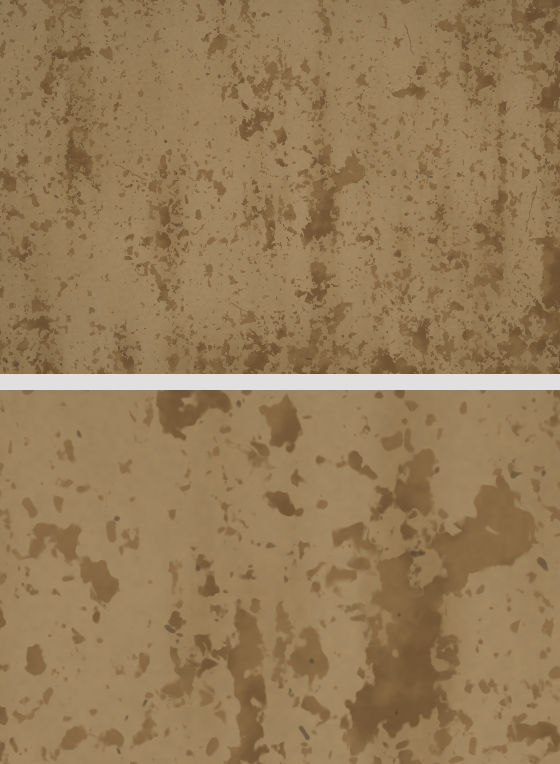
Top: the whole. Bottom: its middle third, enlarged.
Give the GLSL for this texture, as a Shadertoy shader.

```glsl
// Weathered ochre plaster wall with flaked paint, streaky stains, specks and scratches

const vec3 PAINT_LIGHT = vec3(0.625, 0.525, 0.380);
const vec3 PAINT_SHADE = vec3(0.570, 0.470, 0.320);
const vec3 STAIN       = vec3(0.530, 0.420, 0.270);
const vec3 BARE_LIGHT  = vec3(0.515, 0.400, 0.255);
const vec3 BARE_DARK   = vec3(0.430, 0.320, 0.195);
const vec3 SOOT        = vec3(0.300, 0.235, 0.160);

float hash(vec2 cell) {
    vec3 q = fract(cell.xyx * 0.1031);
    q += dot(q, q.yzx + 33.33);
    return fract((q.x + q.y) * q.z);
}

float valueNoise(vec2 p) {
    vec2 i = floor(p), f = fract(p);
    f = f * f * (3.0 - 2.0 * f);
    float low  = mix(hash(i), hash(i + vec2(1, 0)), f.x);
    float high = mix(hash(i + vec2(0, 1)), hash(i + vec2(1, 1)), f.x);
    return mix(low, high, f.y);
}

// Layered noise, rotated at each octave, in 0..1
float fbm(vec2 p, int octaves) {
    float sum = 0.0, total = 0.0, amp = 1.0;
    for (int i = 0; i < octaves; i++) {
        sum += amp * valueNoise(p);
        total += amp;
        amp *= 0.55;
        p = mat2(1.6, 1.2, -1.2, 1.6) * p + 17.3;
    }
    return sum / total;
}

// Cellular spots: one dot of random size in a share of the cells
float specks(vec2 p, float density, float softness) {
    vec2 home = floor(p);
    float cover = 0.0;
    for (int y = -1; y <= 1; y++)
    for (int x = -1; x <= 1; x++) {
        vec2 cell = home + vec2(x, y);
        vec2 centre = cell + vec2(hash(cell + 3.7), hash(cell + 41.2));
        float size = mix(0.12, 0.42, pow(hash(cell + 71.9), 2.0));
        float present = step(hash(cell + 113.0), density);
        float dist = length(p - centre);
        cover = max(cover, present * (1.0 - smoothstep(size - softness, size + softness, dist)));
    }
    return cover;
}

float blob(vec2 p, vec2 centre, vec2 radius) {
    vec2 d = (p - centre) / radius;
    return exp(-dot(d, d));
}

float segmentDistance(vec2 p, vec2 centre, vec2 halfSpan) {
    vec2 d = p - centre;
    float t = clamp(dot(d, halfSpan) / dot(halfSpan, halfSpan), -1.0, 1.0);
    return length(d - halfSpan * t);
}

// How far the paint has decayed, from sound (0) to bare (1)
float wearMap(vec2 p, float streak) {
    float wear = 0.20 + 1.0 * (fbm(p * 4.0 + 5.0, 4) - 0.5) + 1.1 * (streak - 0.5);
    wear += 0.50 * blob(p, vec2(0.23, 0.62), vec2(0.11, 0.15));
    wear += 0.42 * blob(p, vec2(0.42, 0.34), vec2(0.10, 0.22));
    wear += 0.32 * blob(p, vec2(0.10, 0.88), vec2(0.28, 0.16));
    wear += 0.40 * blob(p, vec2(0.80, 0.47), vec2(0.24, 0.11));
    wear += 0.25 * blob(p, vec2(1.22, 0.40), vec2(0.14, 0.14));
    wear += 0.28 * blob(p, vec2(1.22, 0.90), vec2(0.08, 0.12));
    wear += 0.45 * smoothstep(1.36, 1.50, p.x);
    wear += 0.32 * (1.0 - smoothstep(0.04, 0.20, p.y));
    return clamp(wear, 0.0, 1.0);
}

void mainImage(out vec4 fragColor, in vec2 fragCoord) {
    vec2 p = fragCoord / iResolution.y;
    vec2 warp = vec2(valueNoise(p * 90.0), valueNoise(p * 90.0 + 57.0)) - 0.5;
    float streak = fbm(p * vec2(15.0, 2.2) + 9.0, 4);
    float wear = wearMap(p, streak);

    // Sound paint with clouds, vertical streaks and ochre stains
    float cloud = fbm(p * 3.2 + 31.0, 4);
    float tone = 0.68 + 1.1 * (cloud - 0.5) - 0.7 * (streak - 0.5);
    vec3 col = mix(PAINT_SHADE, PAINT_LIGHT, clamp(tone, 0.0, 1.0));
    col = mix(col, STAIN, 0.55 * smoothstep(0.30, 0.95, wear));

    // Flakes of three sizes, more of them where the wear is high
    float island = 0.22 * blob(p, vec2(0.85, 0.52), vec2(0.14, 0.07))
                 + 0.45 * blob(p, vec2(1.49, 0.29), vec2(0.07, 0.09))
                 + 0.22 * blob(p, vec2(1.01, 0.25), vec2(0.04, 0.04));
    float large = fbm(p * 15.0 + warp * 0.2, 5) - 0.80 + 0.13 * wear + island;
    float middle = fbm(p * vec2(32.0, 28.0) + 77.0, 4) - 0.76 + 0.28 * wear;
    float fine = fbm(p * vec2(84.0, 72.0) + 23.0, 3) - 0.79 + 0.27 * wear;
    float bare = smoothstep(-0.02, 0.03, large);
    bare = max(bare, smoothstep(-0.03, 0.04, middle));
    bare = max(bare, 0.85 * smoothstep(-0.05, 0.07, fine));
    bare = max(bare, 0.85 * specks(p * 62.0 + warp * 0.7, 0.08 + 0.35 * wear, 0.09));

    float depth = fbm(p * 26.0 + 140.0, 4) + 0.45 * (wear - 0.5);
    vec3 bareColor = mix(BARE_LIGHT, BARE_DARK, smoothstep(0.35, 0.80, depth));
    col = mix(col, bareColor, 0.92 * bare);

    // Thin scratches, alternately dark and pale
    for (int i = 0; i < 14; i++) {
        float id = float(i);
        vec2 centre = vec2(1.5 * hash(vec2(id, 2.0)), 0.9 * hash(vec2(id, 8.0)));
        float angle = (i % 3 == 0) ? -0.5 : 1.57 + 0.7 * (hash(vec2(id, 5.0)) - 0.5);
        vec2 halfSpan = mix(0.03, 0.10, hash(vec2(id, 12.0))) * vec2(cos(angle), sin(angle));
        float line = 1.0 - smoothstep(0.0006, 0.0024, segmentDistance(p + warp * 0.006, centre, halfSpan));
        line *= smoothstep(0.35, 0.60, valueNoise(p * 45.0 + id));
        col = mix(col, (i % 2 == 0) ? BARE_DARK : PAINT_LIGHT, 0.5 * line);
    }

    // Soot grains, mostly in the worn left part
    float sootArea = smoothstep(0.45, 1.0, wear) * (1.0 - smoothstep(0.2, 0.9, p.x));
    col = mix(col, SOOT, 0.55 * specks(p * 95.0 + warp, 0.01 + 0.22 * sootArea, 0.12));

    // Fine grain and darker margins
    col *= 1.0 + 0.055 * (fbm(p * 150.0, 2) - 0.5);
    vec2 edge = (p - vec2(0.85, 0.45)) / vec2(0.85, 0.55);
    col *= 1.015 - 0.055 * dot(edge, edge);
    fragColor = vec4(col, 1.0);
}
```
